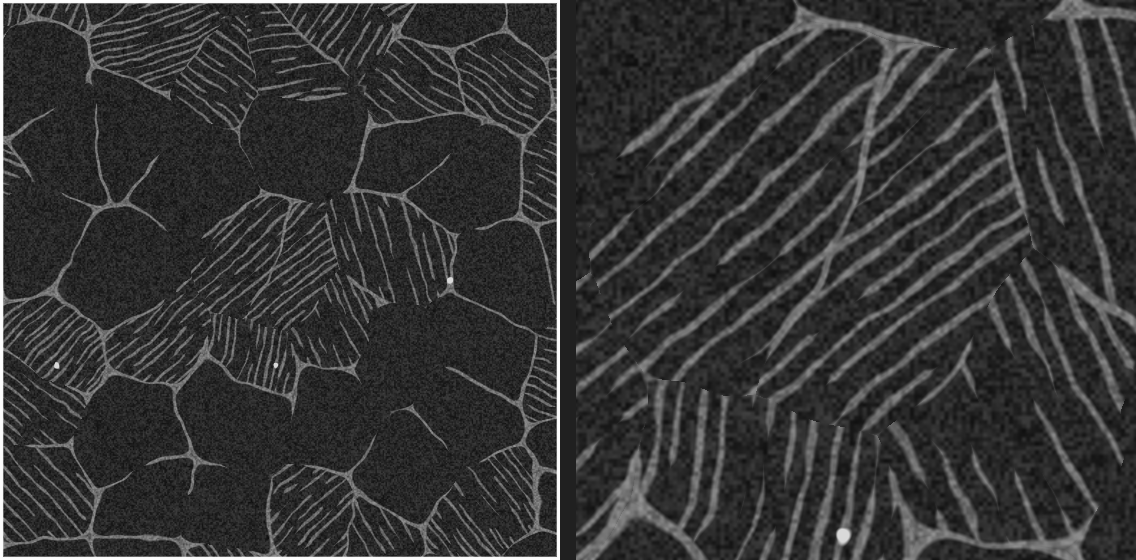
Left, the full canvas; right, a detail of the centre.
This texture is drawn by a WebGL 1 fragment shader. Its source:

```glsl
precision highp float;
// Micrograph of a two-phase alloy: dark round grains, bright films and lamellar colonies in a white frame.
uniform vec2 u_resolution;

const float GRAINS_ACROSS = 6.3;
const float GRAIN_JITTER = 0.82;
const float GRAIN_WEIGHT = 0.13;      // extra size of round grains
const float COLONY_SHARE = 0.46;
const float BORDER_WARP = 0.026;
const float CORNER_SHARPNESS = 30.0;  // lower gives larger corner wedges
const float FILM_HALF_WIDTH = 0.0024;
const float LAMELLA_HALF_WIDTH = 0.0021;
const float LAMELLA_SPACING_MIN = 0.012;
const float LAMELLA_SPACING_MAX = 0.022;
const float EDGE_SOFTNESS = 0.0016;
const float NOISE_SCALE = 390.0;
const float NOISE_STRENGTH = 0.15;
const float FRAME_WIDTH = 0.0058;
const float SPECK_GRID = 13.0;
const float SPECK_SHARE = 0.025;
const float MATRIX_GREY = 0.152;
const float FILM_GREY = 0.47;
const float WEDGE_GREY = 0.35;
const float WHITE = 0.99;

float hash(vec2 p) {
  vec3 q = fract(p.xyx * 0.1031);
  q += dot(q, q.yzx + 33.33);
  return fract((q.x + q.y) * q.z);
}

vec2 hash2(vec2 p) {
  return vec2(hash(p + 17.3), hash(p + 71.9));
}

float noise(vec2 p) {
  vec2 cell = floor(p);
  vec2 f = fract(p);
  f *= f * (3.0 - 2.0 * f);
  vec2 e = vec2(1.0, 0.0);
  return mix(mix(hash(cell), hash(cell + e.xy), f.x),
             mix(hash(cell + e.yx), hash(cell + e.xx), f.x), f.y);
}

vec2 warp(vec2 p, float scale) {
  return vec2(noise(p * scale + 5.0), noise(p * scale + 43.0)) - 0.5;
}

float band(float halfWidth, float d) {
  return 1.0 - smoothstep(halfWidth - EDGE_SOFTNESS, halfWidth + EDGE_SOFTNESS, d);
}

bool isColony(vec2 id) {
  return hash(id + 211.0) < COLONY_SHARE;
}

// Vector to the seed of a cell in xy, size weight in z
vec3 grainSeed(vec2 id, vec2 p) {
  vec2 seed = id + 0.5 + GRAIN_JITTER * (hash2(id) - 0.5);
  float weight = isColony(id) ? 0.0 : GRAIN_WEIGHT * (0.3 + 0.7 * hash(id + 97.0));
  return vec3(seed - p, weight);
}

// Weighted Voronoi: nearest grain id in xy, rounded border distance in z
vec3 grainField(vec2 p) {
  vec2 base = floor(p);
  vec2 id = base;
  vec3 own = vec3(0.0);
  float ownPower = 100.0;
  for (int j = -2; j <= 2; j++) {
    for (int i = -2; i <= 2; i++) {
      vec2 cell = base + vec2(float(i), float(j));
      vec3 s = grainSeed(cell, p);
      float power = dot(s.xy, s.xy) - s.z;
      if (power < ownPower) { ownPower = power; own = s; id = cell; }
    }
  }
  float sum = 0.0;
  for (int j = -2; j <= 2; j++) {
    for (int i = -2; i <= 2; i++) {
      if (i == 0 && j == 0) continue;
      vec3 s = grainSeed(id + vec2(float(i), float(j)), p);
      float power = dot(s.xy, s.xy) - s.z;
      float d = (power - ownPower) / (2.0 * length(s.xy - own.xy));
      sum += exp(-CORNER_SHARPNESS * d);
    }
  }
  return vec3(id, -log(max(sum, 1e-8)) / CORNER_SHARPNESS);
}

// Broken, wavy parallel plates with one direction per colony
float lamellae(vec2 p, vec2 id) {
  float angle = 3.14159 * hash(id + 31.0);
  float spacing = mix(LAMELLA_SPACING_MIN, LAMELLA_SPACING_MAX, hash(id + 59.0));
  vec2 along = vec2(cos(angle), sin(angle));
  vec2 q = vec2(dot(p, along), dot(p, vec2(-along.y, along.x)));
  q.y += 0.014 * (noise(q * 13.0 + id) - 0.5) + 0.004 * (noise(q * 55.0) - 0.5);
  float row = floor(q.y / spacing);
  float rowKey = row * 7.0 + hash(id) * 50.0;
  float centre = 0.5 + 0.35 * (hash(vec2(row, rowKey)) - 0.5);
  float d = abs(fract(q.y / spacing) - centre) * spacing;
  float presence = smoothstep(0.2, 0.42, noise(vec2(q.x * 28.0, rowKey)));
  float thickness = LAMELLA_HALF_WIDTH * (0.6 + 0.8 * noise(vec2(q.x * 45.0, rowKey + 3.0)));
  return band(mix(-EDGE_SOFTNESS, thickness, presence), d);
}

void main() {
  vec2 uv = gl_FragCoord.xy / u_resolution;
  vec2 p = uv + BORDER_WARP * warp(uv, 11.0) + 0.008 * warp(uv, 38.0);
  vec3 grain = grainField(p * GRAINS_ACROSS + 20.0);
  float border = grain.z / GRAINS_ACROSS;

  // Grain boundary film, thinning out in places
  float presence = smoothstep(0.22, 0.42, noise(uv * 12.0 + 8.0));
  float thickness = FILM_HALF_WIDTH * (0.6 + 0.8 * noise(uv * 30.0));
  float film = band(mix(-2.0 * EDGE_SOFTNESS, thickness, presence), border);
  float filmGrey = mix(WEDGE_GREY, FILM_GREY, smoothstep(-0.004, -0.0005, border));

  float plates = isColony(grain.xy) ? lamellae(uv, grain.xy) : 0.0;
  float grey = MATRIX_GREY + 0.012 * (noise(uv * 5.0) - 0.5);
  grey = mix(grey, FILM_GREY - 0.03, plates);
  grey = mix(grey, filmGrey, film);

  // Detector noise
  float grit = noise(uv * NOISE_SCALE) - 0.5 + 0.4 * (noise(uv * NOISE_SCALE * 0.53 + 9.0) - 0.5);
  grey += NOISE_STRENGTH * grit * (0.8 + grey);

  // Rare bright specks
  vec2 speckCell = floor(uv * SPECK_GRID);
  vec2 toSpeck = (fract(uv * SPECK_GRID) - 0.3 - 0.4 * hash2(speckCell)) / SPECK_GRID;
  float speckSize = 0.004 + 0.008 * (noise(uv * 130.0) - 0.5);
  float speck = step(hash(speckCell + 7.0), SPECK_SHARE) * band(speckSize, length(toSpeck));
  grey = mix(grey, 0.85, speck);

  // White frame
  vec2 inset = min(uv, 1.0 - uv);
  grey = mix(grey, WHITE, band(FRAME_WIDTH, min(inset.x, inset.y)));
  gl_FragColor = vec4(vec3(clamp(grey, 0.0, 1.0)), 1.0);
}
```
